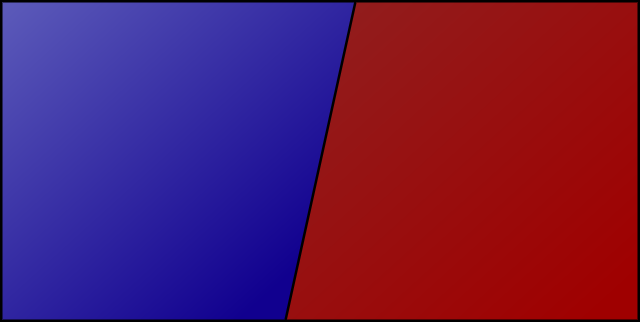
Give the GLSL for this background, as a Shadertoy shader.

```glsl
// Two panels, blue on the left and red on the right, split by a slanted black line
// and enclosed by a thin black frame. Each panel is a diagonal linear gradient over
// its bounding box; the lines are antialiased distance functions.

const vec3 BLUE_LIGHT = vec3(0.365, 0.360, 0.730);
const vec3 BLUE_DEEP  = vec3(0.065, 0.000, 0.560);
const vec3 RED_MUTED  = vec3(0.565, 0.125, 0.125);
const vec3 RED_DEEP   = vec3(0.625, 0.000, 0.000);
const vec3 INK        = vec3(0.0);

const float SPLIT_BOTTOM = 0.4455;  // divider ends, as fractions of the width
const float SPLIT_TOP    = 0.5560;
const float LINE_WIDTH   = 0.0078;  // as a fraction of the height

// Diagonal gradient from the top left of a box spanning left..right at full height
vec3 panelGradient(vec2 uv, float left, float right, float rate, vec3 from, vec3 to) {
    float across = (uv.x - left) / (right - left);
    float down = 1.0 - uv.y;
    return mix(from, to, clamp(rate * (across + down), 0.0, 1.0));
}

// Signed distance to the line through a and b, positive on its right side
float lineDistance(vec2 p, vec2 a, vec2 b) {
    vec2 dir = normalize(b - a);
    return dot(p - a, vec2(dir.y, -dir.x));
}

// Distance inward from the nearest canvas edge
float edgeDistance(vec2 p, vec2 size) {
    vec2 inset = min(p, size - p);
    return min(inset.x, inset.y);
}

// Antialiased coverage of the region where d is negative
float coverage(float d, float pixel) {
    return clamp(0.5 - d / pixel, 0.0, 1.0);
}

void mainImage(out vec4 fragColor, in vec2 fragCoord) {
    vec2 uv = fragCoord / iResolution.xy;
    float pixel = 1.0 / iResolution.y;
    vec2 p = fragCoord * pixel;
    vec2 size = iResolution.xy * pixel;

    // Panels
    vec3 blue = panelGradient(uv, 0.0, SPLIT_TOP, 0.60, BLUE_LIGHT, BLUE_DEEP);
    vec3 red = panelGradient(uv, SPLIT_BOTTOM, 1.0, 0.54, RED_MUTED, RED_DEEP);
    float split = lineDistance(p, vec2(SPLIT_BOTTOM * size.x, 0.0),
                                  vec2(SPLIT_TOP * size.x, 1.0));
    vec3 color = mix(red, blue, coverage(split, pixel));

    // Divider and frame
    float divider = abs(split) - 0.5 * LINE_WIDTH;
    float frame = edgeDistance(p, size) - LINE_WIDTH;
    color = mix(color, INK, coverage(min(divider, frame), pixel));

    fragColor = vec4(color, 1.0);
}
```
